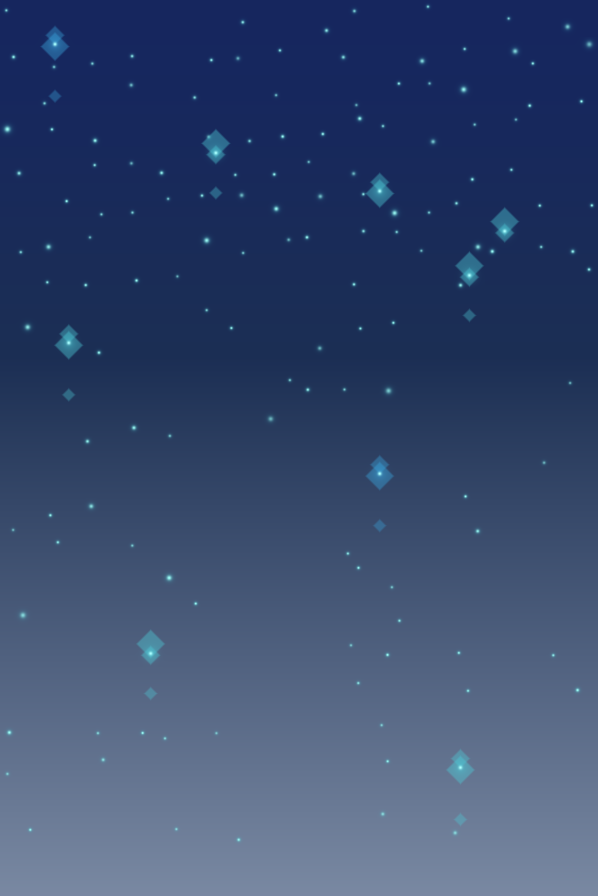
Write a WebGL 2 fragment shader that draws this background.

```glsl
#version 300 es
precision highp float;
// Dusk sky gradient with scattered cyan stars and glowing diamond sparkles.
uniform vec2 u_resolution;
out vec4 fragColor;

vec3 hash3(vec2 p) {
  vec3 q = fract(vec3(p.xyx) * vec3(0.1031, 0.1030, 0.0973));
  q += dot(q, q.yxz + 33.33);
  return fract((q.xxy + q.yzz) * q.zyx);
}

// Soft coverage of a diamond with the given half width
float diamond(vec2 p, float halfWidth) {
  float d = abs(p.x) + abs(p.y) - halfWidth;
  float soft = max(0.003, 1.0 / u_resolution.x);
  return 1.0 - smoothstep(-soft, soft, d);
}

float spark(vec2 p, float radius) {
  return exp(-dot(p, p) / (radius * radius));
}

vec3 skyColor(float h) {
  vec3 horizon = vec3(0.475, 0.535, 0.635);
  vec3 dusk = vec3(0.11, 0.185, 0.325);
  vec3 zenith = vec3(0.085, 0.15, 0.37);
  vec3 low = mix(horizon, dusk, clamp(h / 0.6, 0.0, 1.0));
  return mix(low, zenith, smoothstep(0.5, 1.0, h));
}

// One jittered star per occupied cell, denser toward the top
vec3 addStars(vec3 color, vec2 p) {
  vec2 grid = p * 16.0;
  vec2 cell = floor(grid);
  vec3 rnd = hash3(cell + 7.0);
  vec3 look = hash3(cell + 91.0);
  float density = mix(0.25, 0.72, smoothstep(0.85, 1.1, cell.y / 16.0));
  float present = step(rnd.z, density) * step(1.0, cell.y);
  vec2 offset = (fract(grid) - mix(vec2(0.16), vec2(0.84), rnd.xy)) / 16.0;
  float radius = mix(0.0021, 0.0042, pow(look.x, 4.0));
  float strength = present * mix(0.55, 1.0, look.y);
  color = mix(color, vec3(0.25, 0.72, 0.78), 0.35 * strength * spark(offset, radius * 1.9));
  return mix(color, vec3(0.62, 1.0, 0.97), strength * spark(offset, radius));
}

// Each entry: centre, side of the companion diamond, strength of the trailing one
const vec4 SPARKLES[9] = vec4[9](
  vec4(0.092, 1.422, 1, 1), vec4(0.361, 1.260, -1, 1), vec4(0.635, 1.176, 1, 0),
  vec4(0.844, 1.129, -1, 0), vec4(0.785, 1.055, -1, 1), vec4(0.115, 0.922, 1, 1),
  vec4(0.635, 0.703, 1, 1), vec4(0.252, 0.422, -1, 1), vec4(0.770, 0.211, 1, 1));

vec3 addSparkles(vec3 color, vec2 p) {
  for (int i = 0; i < 9; i++) {
    vec4 s = SPARKLES[i];
    vec2 q = p - s.xy;
    vec3 tint = i % 6 == 0 ? vec3(0.22, 0.64, 0.86) : vec3(0.30, 0.79, 0.84);
    color = mix(color, tint, 0.42 * diamond(q, 0.0235));
    color = mix(color, tint, 0.40 * diamond(q - vec2(0.0, 0.019 * s.z), 0.0155));
    color = mix(color, tint, 0.36 * s.w * diamond(q + vec2(0.0, 0.083), 0.0105));
    // Inner glow and bright core
    vec2 core = q - vec2(0.0, 0.010 * s.z - 0.006);
    color = mix(color, tint, 0.35 * spark(core, 0.011));
    color = mix(color, vec3(0.66, 1.0, 1.0), spark(core, 0.0032));
  }
  return color;
}

void main() {
  vec2 uv = gl_FragCoord.xy / u_resolution;
  vec2 p = uv * vec2(1.0, 1.5);
  vec3 color = skyColor(uv.y);
  color = addStars(color, p);
  color = addSparkles(color, p);
  fragColor = vec4(color, 1.0);
}
```
